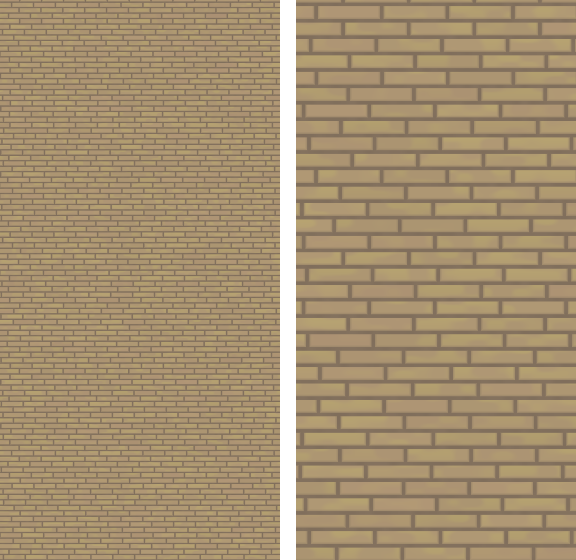
Left: the whole. Right: its middle third, enlarged.
This texture is drawn by a Shadertoy shader. Its source:

```glsl
#define BRICKS_ACROSS 12.8
#define BRICK_ASPECT 4.0
#define JOINT_WIDTH 0.22
#define BEVEL_WIDTH 0.16
#define ROW_JITTER 0.34
#define TINT_AMOUNT 0.035
#define CLAY vec3(0.68, 0.59, 0.45)
#define OCHRE vec3(0.71, 0.635, 0.435)
#define ROSE vec3(0.68, 0.57, 0.46)
#define SHADE vec3(0.60, 0.52, 0.41)
#define MORTAR vec3(0.51, 0.44, 0.365)

float hash(vec2 p) {
    return fract(sin(dot(p, vec2(127.1, 311.7))) * 43758.5453);
}

float noise(vec2 p) {
    vec2 cell = floor(p);
    vec2 f = fract(p);
    f = f * f * (3.0 - 2.0 * f);
    float low = mix(hash(cell), hash(cell + vec2(1.0, 0.0)), f.x);
    float high = mix(hash(cell + vec2(0.0, 1.0)), hash(cell + vec2(1.0, 1.0)), f.x);
    return mix(low, high, f.y);
}

void mainImage(out vec4 fragColor, in vec2 fragCoord) {
    // One unit is the height of a brick course
    float unitsAcross = BRICKS_ACROSS * BRICK_ASPECT;
    float pixel = unitsAcross / iResolution.x;
    vec2 wall = fragCoord * pixel;

    // Staggered courses, each slid a little along its length
    float row = floor(wall.y);
    float slide = 0.5 * mod(row, 2.0) + ROW_JITTER * (hash(vec2(row, 3.0)) - 0.5);
    float along = wall.x / BRICK_ASPECT + slide;
    vec2 brick = vec2(floor(along), row);
    vec2 local = vec2(fract(along) * BRICK_ASPECT, fract(wall.y));

    // Distance from the brick face to its nearest joint
    vec2 toEdge = min(local, vec2(BRICK_ASPECT, 1.0) - local) - 0.5 * JOINT_WIDTH;
    float inside = min(toEdge.x, toEdge.y);
    float face = smoothstep(-0.5 * pixel, 0.5 * pixel, inside);

    // Ochre patches and rosy bricks over the base clay
    float patches = noise(wall * vec2(0.9, 1.7) + 17.0 * hash(brick));
    float ochre = smoothstep(0.35, 0.75, patches) * (0.35 + 0.65 * local.y);
    float rose = smoothstep(0.55, 1.0, hash(brick + 41.0));
    rose *= 0.4 + 0.6 * noise(wall * vec2(0.05, 0.12));
    vec3 color = mix(CLAY, OCHRE, ochre);
    color = mix(color, ROSE, 0.8 * rose);
    color *= 1.0 + TINT_AMOUNT * (hash(brick + 9.0) - 0.5);

    // Soft shadow on the lower edge and the ends
    float lower = min(local.y - 0.5 * JOINT_WIDTH, toEdge.x);
    float shadow = 1.0 - smoothstep(0.0, BEVEL_WIDTH, lower);
    color = mix(color, SHADE, 0.7 * shadow);

    // Mortar with faint grain
    vec3 mortar = MORTAR * (0.98 + 0.04 * noise(wall * 2.0));
    fragColor = vec4(mix(mortar, color, face), 1.0);
}
```
